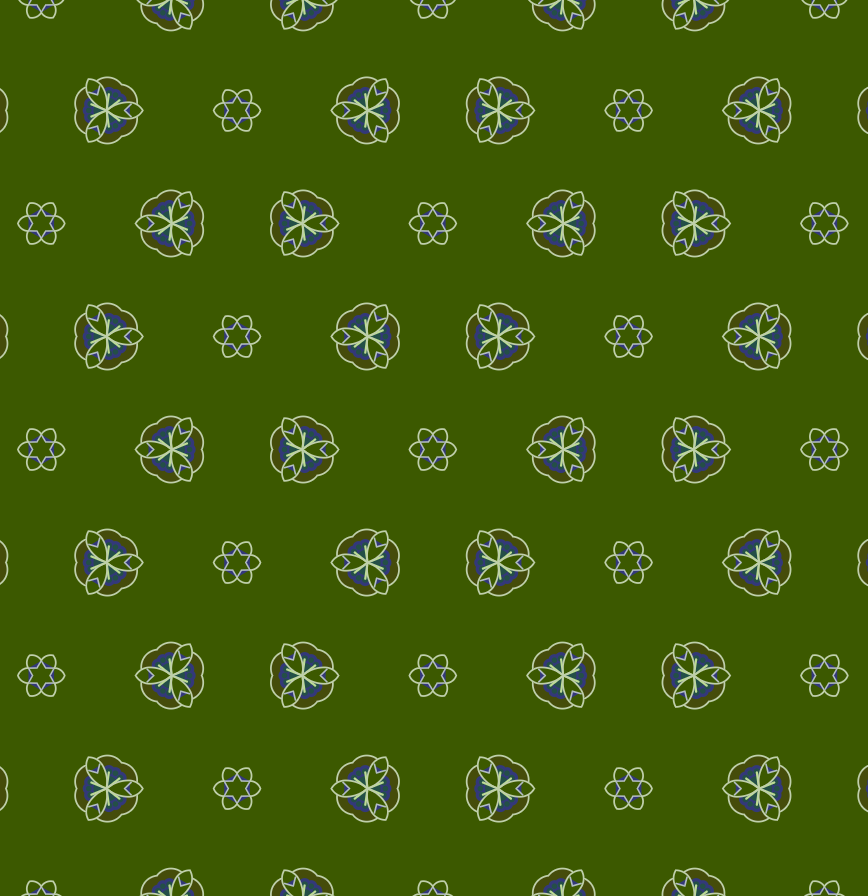
Reproduce this pattern procedurally as a Shadertoy shader.

```glsl
// Hexagonal lattice of outlined blossoms and small six-petal stars on olive green.

// Rotates p into the sector around the x axis, mirrored so that y >= 0.
vec2 foldSector(vec2 p, float count) {
    float sector = 6.2831853 / count;
    float a = atan(p.y, p.x);
    a = abs(a - sector * round(a / sector));
    return length(p) * vec2(cos(a), sin(a));
}

float segmentDist(vec2 p, vec2 a, vec2 b) {
    vec2 ab = b - a;
    return length(p - a - ab * clamp(dot(p - a, ab) / dot(ab, ab), 0.0, 1.0));
}

// Pointed petal along x, widest at "belly"; starts at "base" and ends at "tip".
float petalDist(vec2 p, float base, float belly, float tip, float halfWidth) {
    float x = p.x - belly;
    float len = x < 0.0 ? belly - base : tip - belly;
    float radius = (len * len + halfWidth * halfWidth) / (2.0 * halfWidth);
    return length(vec2(x, abs(p.y) + radius - halfWidth)) - radius;
}

float cover(float d, float pixel) {
    return clamp(0.5 - d / pixel, 0.0, 1.0);
}

const vec3 PALE = vec3(0.75, 0.81, 0.67);
const vec3 BLUE = vec3(0.20, 0.22, 0.48);

vec3 smallFlower(vec3 color, vec2 p, float pixel) {
    vec2 q = foldSector(p, 6.0);
    float petal = petalDist(q, 2.0, 11.0, 20.0, 6.5);
    float star = segmentDist(q, vec2(7.5, 0.0), vec2(11.0, 6.35));

    // Blue wedge in each notch of the star
    float wedge = max(q.y - (q.x - 7.5) * 1.8, q.x - 11.0);
    color = mix(color, BLUE, cover(wedge, pixel));

    color = mix(color, mix(PALE, vec3(0.66, 0.68, 0.84), 0.5), cover(star - 0.65, pixel));
    float outline = q.x > 10.9 ? abs(petal) : 1e3;
    return mix(color, PALE, cover(outline - 0.75, pixel));
}

vec3 largeFlower(vec3 color, vec2 p, float pixel) {
    vec2 q = foldSector(p, 3.0);
    float petal = petalDist(q, 0.0, 19.0, 31.0, 7.0);
    float lobe = length(q - vec2(11.2, 7.3)) - 15.0;

    // Scalloped fill of the lobes, left open under the petals
    float scallop = min(length(q - vec2(11.6, 9.0)) - 5.6,
                        length(q - vec2(7.6, 13.2)) - 5.2);
    scallop = min(scallop, length(q) - 14.0);
    color = mix(color, vec3(0.27, 0.30, 0.04), cover(max(lobe, -petal), pixel));
    color = mix(color, BLUE, cover(max(scallop, -petal), pixel));
    color = mix(color, vec3(0.14, 0.31, 0.28), cover(max(scallop + 2.8, -petal), pixel));

    // Blue wedge and chevron inside each petal
    float wedge = max(q.y - (q.x - 15.5) * 0.95, q.x - 20.0);
    color = mix(color, BLUE, cover(max(wedge, petal), pixel));
    float chevron = segmentDist(q, vec2(15.5, 0.0), vec2(21.0, 5.3));
    color = mix(color, vec3(0.70, 0.74, 0.76), cover(chevron - 0.7, pixel));

    // Stamens, then petal and lobe outlines
    float stamen = segmentDist(q, vec2(0.0), vec2(11.0, 8.6));
    color = mix(color, vec3(0.74, 0.86, 0.58), cover(stamen - 0.95, pixel));
    float outline = min(abs(petal), max(abs(lobe), -petal));
    return mix(color, PALE, cover(outline - 0.75, pixel));
}

void mainImage(out vec4 fragColor, in vec2 fragCoord) {
    // The canvas is 768 units high
    float pixel = 768.0 / iResolution.y;
    vec2 p = fragCoord * pixel - vec2(371.0, 382.7);

    // Staggered rows; every third column holds a small flower
    vec2 spacing = vec2(111.87, 96.88);
    float row = round(p.y / spacing.y);
    p.x -= mod(row, 2.0) * 1.5 * spacing.x;
    float column = round(p.x / spacing.x);
    p -= vec2(column, row) * spacing;
    float kind = mod(column, 3.0);

    vec3 color = vec3(0.236, 0.35, 0.0);
    if (kind < 0.5) {
        color = smallFlower(color, p, pixel);
    } else {
        // Large flowers face the small one beside them
        if (kind < 1.5) p.x = -p.x;
        color = largeFlower(color, p, pixel);
    }
    fragColor = vec4(color, 1.0);
}
```
